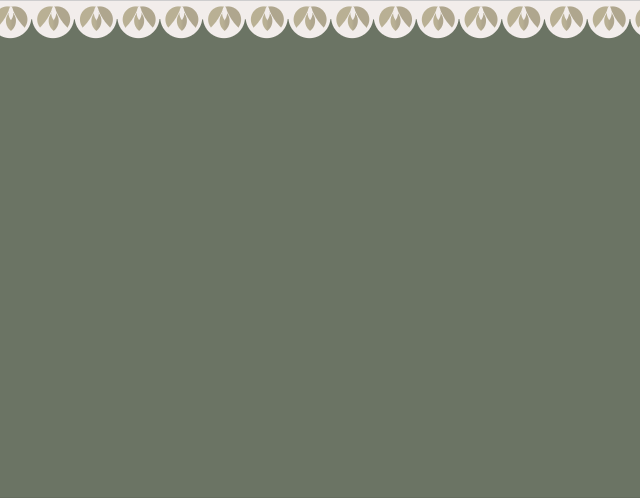
This background is drawn by a WebGL 1 fragment shader. Its source:

```glsl
precision highp float;
// A plain sage field under a cream scalloped border hung from the top edge.
// One scallop is one unit: the border repeats a disc and a three-leaf motif
// whose leaves are lenses, each the overlap of two circles.
uniform vec2 u_resolution;

#define SCALLOPS 14.976      // scallops across the canvas width
#define PHASE 0.741          // position of the first cusp
#define DISC_CENTER_Y 0.40
#define DISC_RADIUS 0.493
#define BAND_DEPTH 0.455     // solid strip above the cusps
#define MOTIF_SHIFT 0.015
#define SAGE vec3(0.420, 0.455, 0.392)
#define CREAM vec3(0.950, 0.930, 0.920)
#define TAN_LIGHT vec3(0.725, 0.690, 0.580)
#define TAN_DARK vec3(0.685, 0.650, 0.555)
#define TRIM_GREY vec3(0.800, 0.795, 0.800)

// Circle through (0, -halfChord) and (0, halfChord), bulging by sag along +x.
float arcDistance(vec2 p, float halfChord, float sag) {
  float radius = (halfChord * halfChord + sag * sag) / (2.0 * sag);
  return length(p - vec2(sag - radius, 0.0)) - radius;
}

// Leaf from tip a to tip b, with a separate bulge on each side.
float leafDistance(vec2 p, vec2 a, vec2 b, float outerSag, float innerSag) {
  vec2 axis = normalize(b - a);
  vec2 normal = vec2(axis.y, -axis.x);
  vec2 fromMiddle = p - 0.5 * (a + b);
  vec2 local = vec2(dot(fromMiddle, normal), dot(fromMiddle, axis));
  float halfChord = 0.5 * distance(a, b);
  float outer = arcDistance(local, halfChord, outerSag);
  float inner = arcDistance(vec2(-local.x, local.y), halfChord, innerSag);
  return max(outer, inner);
}

// Two side leaves and a central one, with a teardrop cut from the middle.
float motifDistance(vec2 p) {
  p.x = abs(p.x);
  float side = leafDistance(p, vec2(0.02, 0.156), vec2(0.32, 0.644), 0.20, 0.035);
  float middle = leafDistance(p, vec2(0.0, 0.254), vec2(0.0, 0.722), 0.117, 0.117);
  float teardrop = leafDistance(p, vec2(0.0, 0.13), vec2(0.0, 0.47), 0.058, 0.058);
  return max(min(side, middle), -teardrop);
}

float coverage(float dist, float pixel) {
  return clamp(0.5 - dist / pixel, 0.0, 1.0);
}

void main() {
  // Scallop units, with y measured down from the top edge.
  float pixel = SCALLOPS / u_resolution.x;
  vec2 p = vec2(gl_FragCoord.x, u_resolution.y - gl_FragCoord.y) * pixel;
  vec2 cell = vec2(fract(p.x - PHASE) - 0.5, p.y);

  // Field, with a faint darker line along the bottom.
  float bottom = gl_FragCoord.y * pixel;
  vec3 color = mix(SAGE, SAGE * 0.93, coverage(bottom - 0.02, pixel));

  // Scalloped border.
  float disc = length(cell - vec2(0.0, DISC_CENTER_Y)) - DISC_RADIUS;
  float border = min(disc, p.y - BAND_DEPTH);
  color = mix(color, CREAM, coverage(border, pixel));

  // Leaves, a little darker on the right half.
  vec2 motif = cell - vec2(MOTIF_SHIFT, 0.0);
  vec3 leafColor = mix(TAN_LIGHT, TAN_DARK, smoothstep(-0.05, 0.05, motif.x));
  color = mix(color, leafColor, coverage(motifDistance(motif), pixel));

  // Thin grey trim on the top edge.
  color = mix(color, TRIM_GREY, coverage(p.y - 0.022, pixel));
  gl_FragColor = vec4(color, 1.0);
}
```
